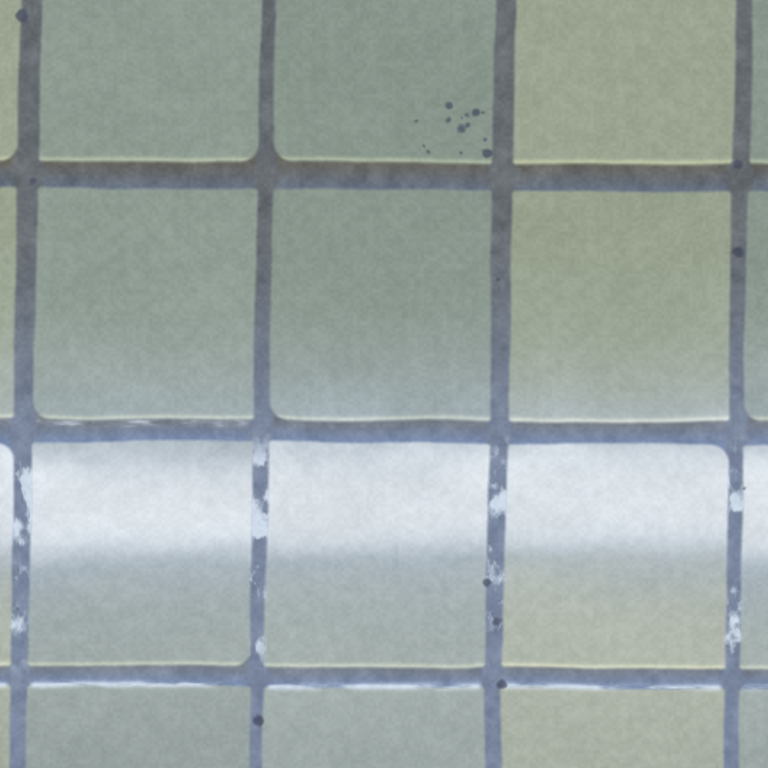
Give the GLSL for this texture, as a WebGL 1 fragment shader.

```glsl
precision highp float;
// Worn square ceramic tiles, about three by three, with slightly tilted uneven grout.
// A warped grid gives rounded tile distances; a soft band of reflected light crosses
// the lower half, with wet glints on the joints, grain and scattered dark pits.
uniform vec2 u_resolution;

float hash(vec2 p) {
  return fract(sin(dot(p, vec2(127.1, 311.7))) * 43758.5453);
}

float noise(vec2 p) {
  vec2 i = floor(p), f = fract(p);
  f = f * f * (3.0 - 2.0 * f);
  return mix(mix(hash(i), hash(i + vec2(1.0, 0.0)), f.x),
             mix(hash(i + vec2(0.0, 1.0)), hash(i + 1.0), f.x), f.y);
}

float fbm(vec2 p) {
  float sum = 0.0, amp = 0.5;
  for (int i = 0; i < 4; i++) {
    sum += amp * noise(p);
    p = p * 2.03 + 17.0;
    amp *= 0.5;
  }
  return sum;
}

// Bell curve of the given width
float bell(float x, float width) {
  x /= width;
  return exp(-x * x);
}

void main() {
  vec2 p = gl_FragCoord.xy / u_resolution;
  float px = 1.0 / u_resolution.y;

  // Tilted grid with wandering joints
  vec2 pitch = vec2(0.3095, 0.3262);
  vec2 g = vec2(p.x - 0.022 - 0.018 * p.y, p.y - 0.1185 + 0.005 * (p.x - 0.5)) / pitch;
  g.y += 0.022 * sin(g.y * 1.5708);
  g += 0.022 * (vec2(fbm(p * 9.0), fbm(p * 9.0 + 40.0)) - 0.47);
  vec2 id = floor(g);
  vec2 line = floor(g + 0.5);
  vec2 off = (g - line) * pitch;

  // Joint half widths vary along each line; some corners are rounder
  vec2 halfWidth = vec2(0.0075 + 0.007 * noise(vec2(line.x * 7.3 + 2.0, p.y * 2.5)),
                        0.0115 + 0.004 * p.y + 0.003 * noise(vec2(p.x * 5.0, line.y * 5.1)));
  vec2 d = abs(off) - halfWidth;
  float radius = mix(0.005, 0.024, step(0.78, hash(line * 3.7 + id * 1.3)));
  float inset = radius - length(max(radius - d, 0.0));
  float tile = smoothstep(-0.002 - px, 0.002 + px, inset);

  // Reflected light band, shifted a little from tile to tile
  float cloud = fbm(p * vec2(7.0, 13.0) + id * 3.1);
  float height = p.y - 0.34 - 0.03 * (hash(vec2(id.x, 4.0)) - 0.5) - 0.05 * (cloud - 0.47);
  float sheen = bell(height, height > 0.0 ? 0.13 : 0.095);

  // Glaze: grey green above, paler below, every third column warmer
  float warm = cos(2.0944 * (id.x - 2.0));
  vec3 glaze = mix(vec3(0.65, 0.69, 0.67), vec3(0.56, 0.61, 0.56), smoothstep(0.2, 0.72, p.y));
  glaze -= 0.03 * (1.0 - smoothstep(0.0, 0.14, p.y));
  glaze += warm * vec3(0.035, 0.025, 0.0) + 0.03 * (hash(id + 9.0) - 0.5);
  glaze = mix(glaze, vec3(0.69, 0.74, 0.80), min(1.0, sheen * 1.1));
  glaze = mix(glaze, vec3(0.86, 0.89, 0.915), smoothstep(0.45, 0.95, sheen));
  glaze += 0.09 * (cloud - 0.47) * (0.3 + sheen);
  glaze += vec3(0.12, 0.11, 0.07) * bell(off.y - halfWidth.y - 0.003, 0.0035);

  // Grout: grey above, bluer below, brown upper edge and blue lower edge
  vec3 grout = mix(vec3(0.48, 0.53, 0.62), vec3(0.41, 0.43, 0.45), smoothstep(0.38, 0.72, p.y));
  float across = clamp(off.y / halfWidth.y, -1.0, 1.0) * smoothstep(0.0, 0.01, d.x);
  grout += across * vec3(0.0, -0.025, -0.075);
  grout += 0.12 * (fbm(p * 55.0) - 0.47);
  vec3 color = mix(grout, glaze, tile);

  // Glints: blotches on upright joints, streaks along level joints
  float wet = smoothstep(0.11, 0.17, p.y) * (1.0 - smoothstep(0.39, 0.45, p.y));
  float blotch = smoothstep(0.46, 0.66, fbm(p * vec2(48.0, 32.0)));
  float glint = wet * blotch * (1.0 - smoothstep(-0.002, 0.005, d.x));
  float reach = line.y < 0.5 ? 1.0 : 1.0 - smoothstep(0.3, 0.34, p.x);
  reach *= step(-0.5, line.y) * step(line.y, 1.5);
  float streak = bell(off.y + 0.012 - 0.022 * line.y, 0.0045);
  streak *= smoothstep(0.3, 0.6, fbm(vec2(p.x * 16.0, p.y * 60.0) + 5.0));
  glint += reach * streak * smoothstep(0.0, 0.01, d.x);
  color = mix(color, vec3(0.86, 0.91, 0.96), min(glint, 1.0) * 0.85);

  // Dark pits: a cluster on one tile, the rest beside upright joints
  for (int i = 0; i < 26; i++) {
    float n = float(i);
    vec2 r = vec2(hash(vec2(n, 1.7)), hash(vec2(n, 8.3)));
    vec2 center = vec2(0.54 + 0.1 * r.x, 0.80 + 0.065 * r.y);
    float size = 0.0015 + 0.005 * pow(hash(vec2(n, 5.1)), 3.0);
    if (i > 13) {
      center = vec2(0.022 + 0.018 * r.y + 0.3095 * floor(r.x * 4.0), r.y);
      center.x += 0.024 * (hash(vec2(n, 2.9)) - 0.5);
      size *= 1.3;
    }
    float edge = length(p - center) + 0.003 * (noise(p * 150.0) - 0.5);
    float pit = 1.0 - smoothstep(size - 0.0015 - px, size + 0.0015 + px, edge);
    color = mix(color, vec3(0.29, 0.31, 0.38), pit * 0.75);
  }

  // Fine grain
  color += 0.035 * (noise(p * 240.0) - 0.5) + 0.03 * (noise(p * 95.0) - 0.5);
  gl_FragColor = vec4(clamp(color, 0.0, 1.0), 1.0);
}
```
